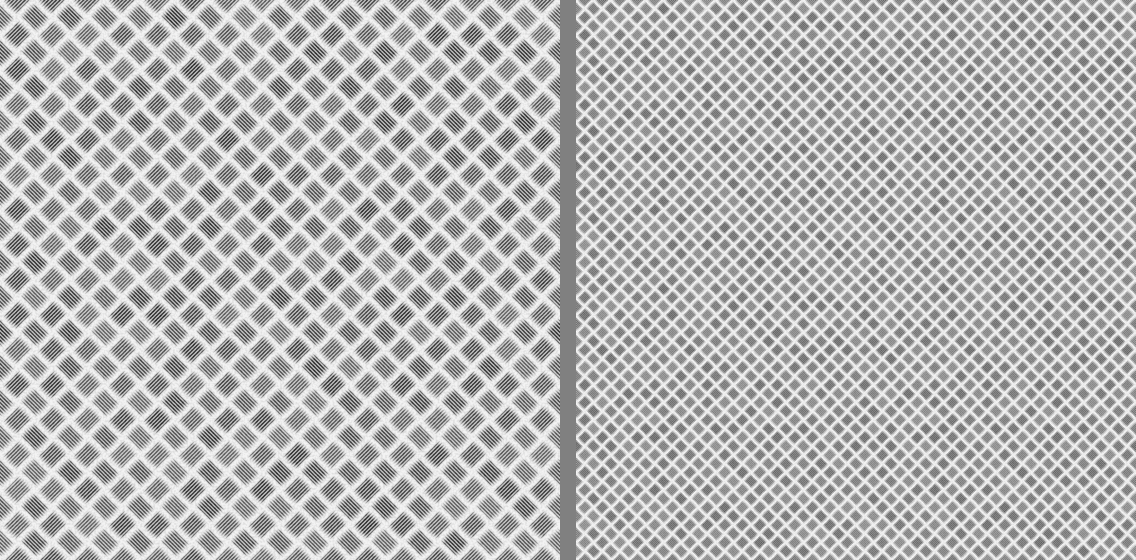
Left, the tile; right, the same tile 2 across and 2 down.
This texture is drawn by a WebGL 1 fragment shader. Its source:

```glsl
precision highp float;
// Diagonal basket weave of grey hatched cells between pale, wavy gaps.

uniform vec2 u_resolution;

const float PI = 3.14159265;
const float REPEATS = 16.0;       // weave periods across and down
const float STRIPES = 9.0;        // hatch lines per cell
const float BULGE = 0.065;        // bend of the cell borders
const float GRAIN_CELLS = 256.0;  // speckle lattice size
const float GRAIN_AMOUNT = 0.12;
const float VALLEY_INK = 0.20;    // ink left between hatch lines
const vec2 INK_RANGE = vec2(0.56, 0.77);  // faintest and darkest cell
const vec2 END_FADE = vec2(0.20, 0.49);   // fade along the hatch
const vec2 SIDE_FADE = vec2(0.31, 0.49);  // fade across the hatch
const vec3 PAPER = vec3(0.935);

float hash(vec2 p) {
  vec3 q = fract(vec3(p.xyx) * 0.1031);
  q += dot(q, q.yzx + 33.33);
  return fract((q.x + q.y) * q.z);
}

// Dot product with a random gradient on a wrapping lattice
float cornerSlope(vec2 corner, vec2 offset, float period) {
  float angle = 2.0 * PI * hash(mod(corner, period));
  return dot(vec2(cos(angle), sin(angle)), offset);
}

float gradientNoise(vec2 p, float period) {
  vec2 i = floor(p);
  vec2 f = p - i;
  vec2 w = f * f * f * (f * (f * 6.0 - 15.0) + 10.0);
  vec2 e = vec2(1.0, 0.0);
  float low = mix(cornerSlope(i, f, period),
                  cornerSlope(i + e, f - e, period), w.x);
  float high = mix(cornerSlope(i + e.yx, f - e.yx, period),
                   cornerSlope(i + e.xx, f - e.xx, period), w.x);
  return mix(low, high, w.y);
}

// Shift of the diagonal grid lines, which wave between the crossings
vec2 weaveBend(vec2 diagonal) {
  return BULGE * vec2(1.0, -1.0) * sin(PI * diagonal.yx) * cos(PI * diagonal);
}

float cellInk(vec2 diagonal) {
  vec2 woven = diagonal + weaveBend(diagonal);
  vec2 cell = floor(woven);
  vec2 local = woven - cell - 0.5;
  vec2 straight = diagonal - cell - 0.5;

  // Neighbouring cells turn their hatch by a right angle
  float turned = mod(cell.x + cell.y, 2.0);
  float side = abs(mix(local.y, local.x, turned));
  float end = abs(mix(local.x, local.y, turned));
  float across = mix(straight.y, straight.x, turned);
  float body = (1.0 - smoothstep(END_FADE.x, END_FADE.y, end))
             * (1.0 - smoothstep(SIDE_FADE.x, SIDE_FADE.y, side));

  // Lines narrow to points at their ends; too fine a hatch turns to flat tone
  float wave = 0.5 + 0.5 * cos(2.0 * PI * STRIPES * across);
  float line = pow(wave, mix(2.6, 0.95, body));
  float frequency = STRIPES * REPEATS * sqrt(2.0)
                  / min(u_resolution.x, u_resolution.y);
  line = mix(line, 0.45, smoothstep(0.42, 0.6, frequency));

  // Each cell has its own strength, wrapped at the canvas edges
  vec2 center = 0.5 * vec2(cell.x + cell.y + 1.0, cell.x - cell.y);
  vec2 id = 2.0 * mod(center, REPEATS);
  float strength = mix(INK_RANGE.x, INK_RANGE.y, hash(id + 7.0));
  return strength * body * mix(VALLEY_INK, 1.0, line);
}

void main() {
  vec2 uv = gl_FragCoord.xy / u_resolution;
  vec2 p = uv * REPEATS;
  float ink = cellInk(vec2(p.x + p.y, p.x - p.y));

  // Fine dusty speckle over gaps and cells
  float grain = gradientNoise(uv * GRAIN_CELLS, GRAIN_CELLS);
  vec3 color = PAPER - ink + GRAIN_AMOUNT * min(grain, 0.15);
  gl_FragColor = vec4(clamp(color, 0.0, 1.0), 1.0);
}
```
